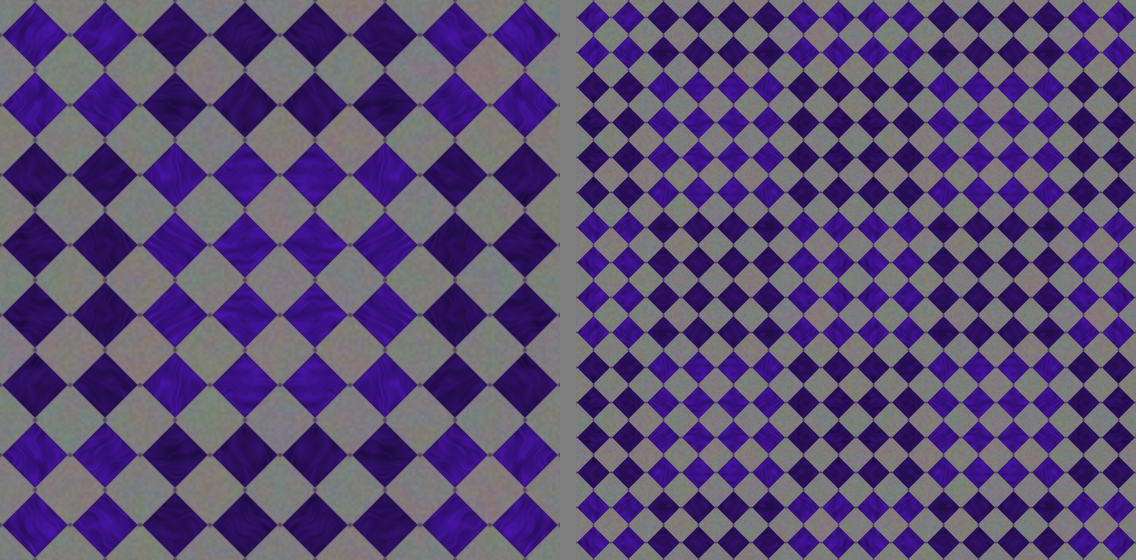
Left, the tile; right, the same tile 2 across and 2 down.
This pattern is drawn by a three.js fragment shader. Its source:

```glsl
// An eight by eight grid of violet diamonds on mottled grey stone.
// Light and dark diamonds form a mirrored block layout; each has its own wavy
// grain from stretched value noise, and the stone carries a soft tint per tile.
varying vec2 vUv;

const float REPEATS = 8.0;
const float RADIUS = 0.468;
const vec3 VIOLET_LIGHT = vec3(0.225, 0.065, 0.515);
const vec3 VIOLET_DARK = vec3(0.155, 0.055, 0.340);
const vec3 RIM = vec3(0.15, 0.08, 0.27);
const vec3 STONE = vec3(0.495, 0.490, 0.485);
const vec3 MAUVE = vec3(0.51, 0.46, 0.56);
const vec3 JOINT = vec3(0.27, 0.22, 0.32);

float hash(vec2 p) {
  vec3 q = fract(vec3(p.xyx) * 0.1031);
  q += dot(q, q.yzx + 33.33);
  return fract((q.x + q.y) * q.z);
}

float noise(vec2 p) {
  vec2 i = floor(p);
  vec2 f = fract(p);
  vec2 u = f * f * (3.0 - 2.0 * f);
  return mix(mix(hash(i), hash(i + vec2(1.0, 0.0)), u.x),
             mix(hash(i + vec2(0.0, 1.0)), hash(i + vec2(1.0, 1.0)), u.x), u.y);
}

mat2 rotation(float angle) {
  float c = cos(angle);
  float s = sin(angle);
  return mat2(c, -s, s, c);
}

// Wavy streaks with a few soft knots, about -0.5 to 0.5
float woodGrain(vec2 local, vec2 id) {
  vec2 seed = 40.0 + id * 37.0;
  vec2 p = rotation(6.2832 * hash(id + 5.0)) * local;
  p.y += 0.16 * (noise(p * 5.0 + seed) - 0.5);
  float streaks = noise(p * vec2(4.0, 20.0) + seed);
  float fine = noise(p * vec2(9.0, 38.0) + seed + 11.0);
  float knots = noise(local * 6.0 + seed + 23.0);
  return 0.45 * streaks + 0.2 * fine + 0.35 * knots - 0.5;
}

// Grey with a hue shift per tile and cloudy colour mottling
vec3 stone(vec2 local, vec2 id) {
  vec2 seed = 60.0 + id * 29.0;
  float tint = 0.6 * (hash(id + 2.0) - 0.5) + noise(local * 4.0 + seed) - 0.5;
  float warmth = 0.6 * (hash(id + 9.0) - 0.5) + noise(local * 7.0 + seed + 7.0) - 0.5;
  float speckle = noise(local * 22.0 + seed + 13.0) - 0.5;
  return STONE + tint * vec3(-0.035, 0.035, -0.02)
       + warmth * vec3(0.03, 0.0, -0.045) + speckle * 0.035;
}

// One for the light corner and centre blocks, zero for the dark sides
float lightBlock(vec2 cell) {
  vec2 outer = step(2.0, abs(cell - 3.5));
  return 1.0 - abs(outer.x - outer.y);
}

void main() {
  vec2 p = vUv * REPEATS;
  float soft = max(0.012, 0.8 * fwidth(p.x));
  vec2 cell = mod(floor(p), REPEATS);
  vec2 local = abs(fract(p) - 0.5);

  // Stone tiles centred on the grid corners, wrapping at the borders
  vec2 corner = floor(p + 0.5);
  vec3 color = stone(p - corner, mod(corner, REPEATS));

  // Diamond distance, with a mauve fringe on the stone side
  float d = (local.x + local.y - RADIUS) * 0.7071;
  color = mix(color, MAUVE, 0.7 * (1.0 - smoothstep(0.0, 0.05, d)));

  // Dark joints where neighbouring tips meet
  float tip = min(length(local - vec2(0.5, 0.0)), length(local - vec2(0.0, 0.5)));
  color = mix(color, JOINT, 0.8 * (1.0 - smoothstep(0.01, 0.05, tip)));

  // Violet diamonds, their grain mirrored about both centre lines
  vec2 folded = 0.5 * REPEATS - abs(p - 0.5 * REPEATS);
  float grain = woodGrain(fract(folded) - 0.5, floor(folded));
  vec3 violet = mix(VIOLET_DARK, VIOLET_LIGHT, lightBlock(cell));
  violet *= 1.0 + 0.75 * grain;
  violet = mix(violet, RIM, 0.7 * smoothstep(-0.025, -0.003, d));
  color = mix(color, violet, 1.0 - smoothstep(-soft, soft, d));

  gl_FragColor = vec4(color, 1.0);
}
```
